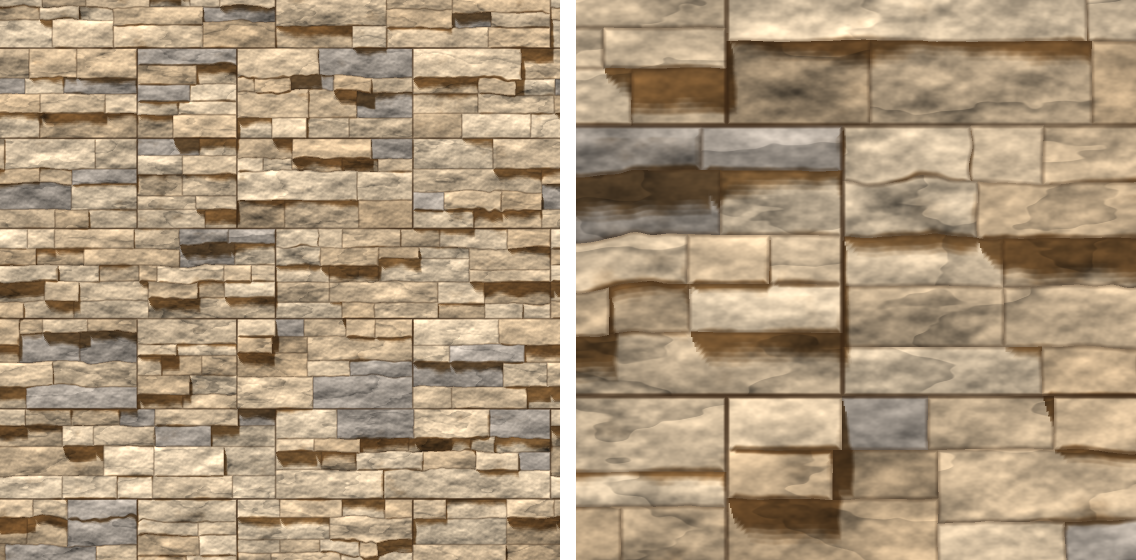
Left, the full canvas; right, a detail of the centre.
A WebGL 1 fragment shader for this texture:

```glsl
precision highp float;
uniform vec2 u_resolution;

const float ROW_HEIGHT = 0.161;
const float ROW_START = 0.109;
const float MAX_DEPTH = 0.026;
const vec2 TO_LIGHT = vec2(-0.3, 0.954);
const vec3 TAN = vec3(0.76, 0.655, 0.52);
const vec3 CREAM = vec3(0.86, 0.78, 0.665);
const vec3 GRAY = vec3(0.66, 0.62, 0.575);
const vec3 SHADOW_TINT = vec3(0.53, 0.43, 0.30);
const vec3 JOINT = vec3(0.23, 0.15, 0.08);

struct Stone {
  float seed;
  float edge;       // distance to the stone outline
  float panelEdge;  // distance to the straight panel joint
  vec2 uv;
};

float hash(vec2 p) {
  return fract(sin(dot(p, vec2(127.1, 311.7))) * 43758.55);
}

float noise(vec2 p) {
  vec2 i = floor(p), f = fract(p);
  f = f * f * (3.0 - 2.0 * f);
  return mix(mix(hash(i), hash(i + vec2(1.0, 0.0)), f.x),
             mix(hash(i + vec2(0.0, 1.0)), hash(i + 1.0), f.x), f.y);
}

float fbm(vec2 p) {
  float sum = 0.0, amp = 0.5;
  for (int i = 0; i < 5; i++) {
    sum += amp * noise(p);
    p = p * 2.03 + 7.3;
    amp *= 0.5;
  }
  return sum;
}

float boxEdge(vec2 p, vec2 lo, vec2 hi) {
  vec2 d = min(p - lo, hi - p);
  return min(d.x, d.y);
}

// Find the panel, then split it repeatedly into stones
Stone findStone(vec2 p) {
  float row = floor((p.y - ROW_START) / ROW_HEIGHT);
  float kind = mod(row, 5.0);
  bool wide = kind < 0.5 || abs(kind - 2.0) < 0.5;
  vec3 cuts = wide ? vec3(0.492, 0.492, 0.983) : vec3(0.245, 0.423, 0.737);
  float x = fract(p.x);
  if (x < cuts.x) x += 1.0;
  vec2 span = x < cuts.y ? cuts.xy : x < cuts.z ? cuts.yz : vec2(cuts.z, cuts.x + 1.0);
  vec2 lo = vec2(span.x, ROW_START + row * ROW_HEIGHT);
  vec2 hi = vec2(span.y, lo.y + ROW_HEIGHT);
  vec2 q = vec2(x, p.y);

  Stone s;
  s.panelEdge = boxEdge(q, lo, hi);
  float rough = noise(p * vec2(9.0, 14.0) + 20.0);
  float chips = noise(p * vec2(95.0, 60.0)) - 0.5;
  float bend = noise(p * vec2(24.0, 12.0) + 40.0) - 0.5;
  vec2 warp = vec2(0.003 * chips, 0.004 * chips + 0.012 * bend) * rough * rough * 1.6;
  q += warp * smoothstep(0.0, 0.015, s.panelEdge);

  s.seed = hash(vec2(row + 3.0, span.x * 9.0));
  for (int i = 0; i < 6; i++) {
    vec2 size = hi - lo;
    float cut = mix(0.3, 0.7, hash(vec2(s.seed, 2.7)));
    float maxAspect = mix(2.8, 8.0, hash(vec2(s.seed, 5.1)));
    float side = 0.0;
    if (size.x > size.y * maxAspect) {
      float c = lo.x + size.x * cut;
      side = step(c, q.x);
      if (side > 0.5) lo.x = c; else hi.x = c;
    } else if (size.y > 0.058) {
      float c = lo.y + size.y * cut;
      side = step(c, q.y);
      if (side > 0.5) lo.y = c; else hi.y = c;
    }
    s.seed = hash(vec2(s.seed * 17.0 + side * 3.1, float(i) + 1.0));
  }
  s.edge = max(boxEdge(q, lo, hi), 0.0);
  s.uv = (q - lo) / (hi - lo);
  return s;
}

float stoneDepth(float seed) {
  return smoothstep(0.0, 1.0, hash(vec2(seed, 8.3)));
}

float stoneHeight(Stone s) {
  float bevel = mix(0.72, 1.0, smoothstep(0.0, 0.005, s.edge));
  return MAX_DEPTH * mix(0.15, 1.0, stoneDepth(s.seed)) * bevel;
}

// March toward the light over the stone heights
float castShadow(vec2 p, float height) {
  float shade = 0.0;
  for (int i = 1; i <= 10; i++) {
    float t = float(i) * 0.0032;
    float above = stoneHeight(findStone(p + TO_LIGHT * t)) - height - t * 0.5;
    shade = max(shade, smoothstep(0.0, 0.007, above));
  }
  return shade;
}

float rockRelief(vec2 p, float seed) {
  return fbm(p * vec2(26.0, 42.0) + seed * 50.0);
}

vec3 stoneColor(vec2 p, Stone s) {
  vec3 base = mix(TAN, CREAM, hash(vec2(s.seed, 4.4)));
  base = mix(base, GRAY, step(hash(vec2(s.seed, 6.6)), 0.13));
  float here = rockRelief(p, s.seed);
  float relief = here - rockRelief(p + TO_LIGHT * 0.004, s.seed);
  float facet = here - rockRelief(p + TO_LIGHT * 0.013, s.seed);
  float blotch = fbm(p * 9.0 + s.seed * 30.0) - 0.48;
  float grain = noise(p * 240.0) - 0.5;
  // Broken layers, dark on their lower side
  float strata = fbm(p * vec2(6.0, 17.0) + s.seed * 80.0) - 0.46;
  float ledge = smoothstep(0.0, 0.008, strata) * (1.0 - smoothstep(0.008, 0.07, strata));
  float light = 0.95 + 1.2 * relief + 0.35 * facet + 0.4 * blotch + 0.08 * grain;
  light += mix(0.0, 0.25, hash(vec2(s.seed, 9.2))) * (s.uv.y - 0.5);
  light += 0.14 * (stoneDepth(s.seed) - 0.5) - 0.17 * ledge;
  return base * light;
}

vec3 wall(vec2 p) {
  Stone s = findStone(p);
  float bumps = (fbm(p * vec2(28.0, 36.0)) - 0.48) * 0.012;
  float shade = castShadow(p, stoneHeight(s) + bumps);
  vec3 color = stoneColor(p, s) * mix(vec3(1.0), SHADOW_TINT, shade);

  // Faint seams between stones, dark broken joints between panels
  float seam = 1.0 - smoothstep(0.0, 0.0025, s.edge);
  float joint = 1.0 - smoothstep(0.0005, 0.0024, s.panelEdge);
  joint *= mix(0.45, 1.0, noise(p * 14.0));
  return mix(color, JOINT, max(0.36 * seam, 0.9 * joint));
}

void main() {
  vec2 offset = vec2(0.25, 0.25);
  vec3 color = wall((gl_FragCoord.xy - offset) / u_resolution);
  color += wall((gl_FragCoord.xy + offset) / u_resolution);
  gl_FragColor = vec4(color * 0.5, 1.0);
}
```
